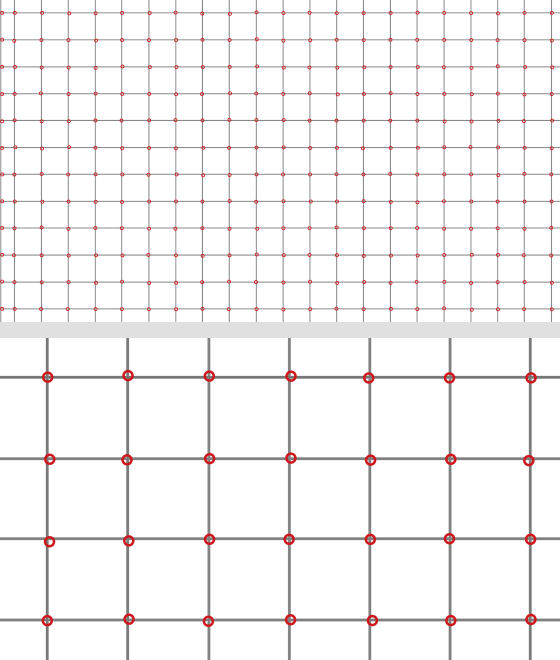
Top: the whole. Bottom: its middle third, enlarged.
Reproduce this pattern procedurally as a Shadertoy shader.

```glsl
// Lengths are fractions of the canvas height
const vec2 PITCH = vec2(0.08333, 0.08355);
const vec2 FIRST_NODE = vec2(0.0454, 0.0409);
const float EDGE_LINE_X = 0.0025;
const float EDGE_RING_SHIFT = 0.0042;
const float LINE_WIDTH = 0.0029;
const float LINE_WOBBLE = 0.0007;
const float TONE_VARIATION = 0.14;
const float RING_RADIUS = 0.0046;
const float RING_STROKE = 0.0026;
const vec2 RING_OFFSET = vec2(0.0008, -0.0006);
const float RING_JITTER = 0.0026;
const vec3 PAPER = vec3(1.0);
const vec3 LINE_COLOR = vec3(0.46);
const vec3 RING_COLOR = vec3(0.80, 0.09, 0.11);

float hash(vec2 p) {
    return fract(sin(dot(p, vec2(127.1, 311.7))) * 43758.5453);
}

float signedHash(vec2 p) {
    return 2.0 * hash(p) - 1.0;
}

// Coverage of a stroke at a given distance from its centre line
float stroke(float dist, float width, float pixel) {
    float d = abs(dist) - 0.5 * width;
    return 1.0 - smoothstep(-0.7 * pixel, 0.7 * pixel, d);
}

void mainImage(out vec4 fragColor, in vec2 fragCoord) {
    float pixel = 1.0 / iResolution.y;
    vec2 p = fragCoord * pixel;

    // Nearest regular grid node
    vec2 id = floor((p - FIRST_NODE) / PITCH + 0.5);
    vec2 node = FIRST_NODE + id * PITCH;
    node.x += LINE_WOBBLE * signedHash(vec2(id.x, 41.0));
    node.y += LINE_WOBBLE * signedHash(vec2(73.0, id.y));
    vec2 ringCenter = node + RING_OFFSET;

    // Narrow extra column along the left edge
    if (p.x < 0.5 * (EDGE_LINE_X + FIRST_NODE.x)) {
        id.x = -1.0;
        node.x = EDGE_LINE_X;
        ringCenter.x = EDGE_LINE_X + EDGE_RING_SHIFT;
    }

    // Grid lines, each with its own strength
    vec2 strength = 1.0 - TONE_VARIATION * vec2(hash(vec2(id.x, 17.0)), hash(vec2(29.0, id.y)));
    vec2 ink = strength * vec2(stroke(p.x - node.x, LINE_WIDTH, pixel),
                               stroke(p.y - node.y, LINE_WIDTH, pixel));
    vec3 color = mix(PAPER, LINE_COLOR, max(ink.x, ink.y));

    // Hand-placed rings over the crossings
    vec2 jitter = vec2(signedHash(id + 5.3), signedHash(id + 19.7));
    if (id.x < 0.0) jitter.x *= 0.2;
    ringCenter += RING_JITTER * jitter * abs(jitter);
    float ring = stroke(length(p - ringCenter) - RING_RADIUS, RING_STROKE, pixel);
    color = mix(color, RING_COLOR, ring);

    fragColor = vec4(color, 1.0);
}
```
